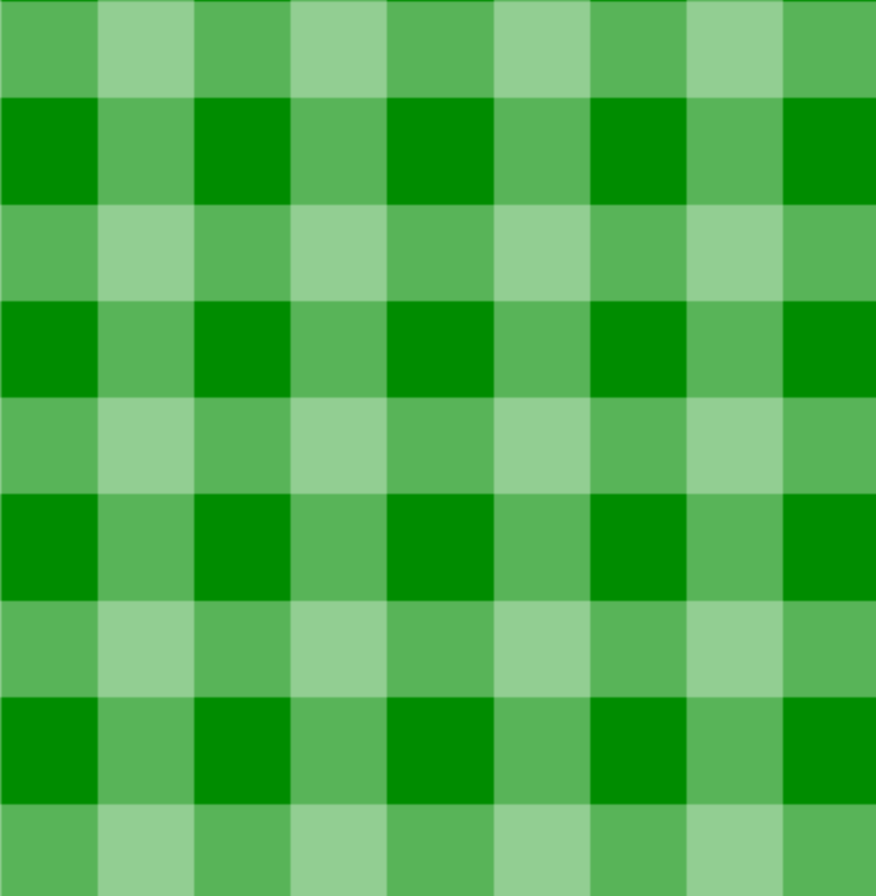
This pattern is drawn by a Shadertoy shader. Its source:

```glsl
const vec3 CLOTH_GREEN = vec3(0.0, 0.55, 0.0);
const float THREADS_HIGH = 83.7;   // threads along the canvas height
const float BAND_THREADS = 9.0;    // width of each pale band
const float BAND_OPACITY = 0.346;
const float EDGE_SOFTNESS = 0.16;  // in threads

// Coverage of pale bands whose starts snap to whole threads
float bandCoverage(float t, float period, float phase, float soft) {
    float halfWidth = 0.5 * BAND_THREADS;
    float index = round((t - halfWidth) / period);
    float start = floor(index * period + phase);
    float inside = halfWidth - abs(t - start - halfWidth);
    return smoothstep(-soft, soft, inside);
}

// Lay translucent white over a colour
vec3 layWhite(vec3 base, float coverage) {
    return mix(base, vec3(1.0), BAND_OPACITY * coverage);
}

void mainImage(out vec4 fragColor, in vec2 fragCoord) {
    // Thread coordinates, counted from the upper left
    float threadsPerPixel = THREADS_HIGH / iResolution.y;
    vec2 fromTopLeft = vec2(fragCoord.x, iResolution.y - fragCoord.y);
    vec2 thread = fromTopLeft * threadsPerPixel - 0.14;
    float soft = max(EDGE_SOFTNESS, 0.7 * threadsPerPixel);

    // Upright and level bands; their crossings become the palest squares
    float upright = bandCoverage(thread.x - BAND_THREADS, 18.4, 0.5, soft);
    float level = bandCoverage(thread.y, 18.75, 0.3, soft);

    vec3 color = layWhite(layWhite(CLOTH_GREEN, upright), level);
    fragColor = vec4(color, 1.0);
}
```
